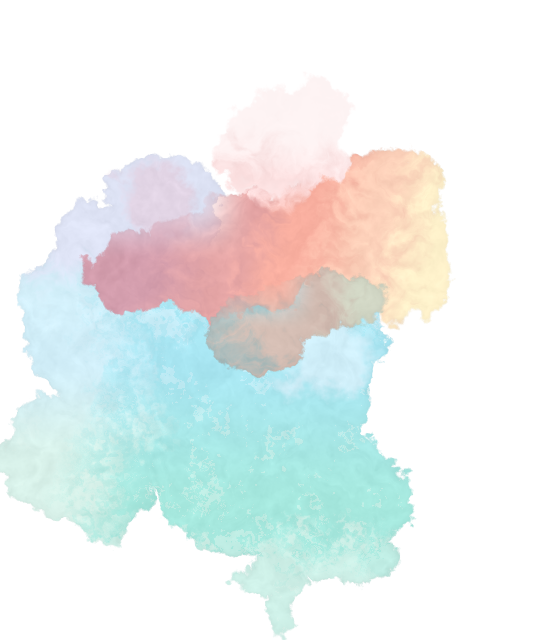
Write a Shadertoy shader that draws this background.

```glsl
// Watercolour washes on white paper: an aqua body, a rose-to-cream band,
// a pale pink cloud and a grey overlap. Each wash is a union of ellipses
// whose outline is frayed by noise, filled with gradients and mottled pigment.

// Lengths are in percent of the canvas height.
const float FRAY_COARSE = 6.5;
const float FRAY_FINE = 2.2;
const float GRAIN = 0.07;
const float RIM_DARKNESS = 0.07;

const vec3 PAPER = vec3(1.0);
const vec3 AQUA_BLUE = vec3(0.66, 0.90, 0.95);
const vec3 AQUA_GREEN = vec3(0.65, 0.91, 0.87);
const vec3 ICE = vec3(0.84, 0.94, 0.98);
const vec3 MINT = vec3(0.87, 0.95, 0.92);
const vec3 LAVENDER = vec3(0.87, 0.89, 0.96);
const vec3 MAUVE = vec3(0.89, 0.80, 0.86);
const vec3 ROSE = vec3(0.83, 0.62, 0.68);
const vec3 RED = vec3(0.90, 0.65, 0.65);
const vec3 CORAL = vec3(0.98, 0.69, 0.63);
const vec3 PEACH = vec3(0.99, 0.82, 0.73);
const vec3 CREAM = vec3(1.0, 0.95, 0.80);
const vec3 BLUSH = vec3(0.99, 0.87, 0.87);
const vec3 PALE_BLUSH = vec3(0.995, 0.955, 0.955);
const vec3 TEAL_GREY = vec3(0.67, 0.74, 0.74);
const vec3 CLAY = vec3(0.83, 0.74, 0.70);
const vec3 SAGE = vec3(0.82, 0.84, 0.77);

float hash(vec2 p) {
    return fract(sin(dot(p, vec2(127.1, 311.7))) * 43758.5453);
}

float noise(vec2 p) {
    vec2 i = floor(p), f = fract(p);
    f = f * f * (3.0 - 2.0 * f);
    return mix(mix(hash(i), hash(i + vec2(1, 0)), f.x),
               mix(hash(i + vec2(0, 1)), hash(i + 1.0), f.x), f.y);
}

float fbm(vec2 p) {
    float sum = 0.0, amp = 0.5;
    for (int i = 0; i < 5; i++) {
        sum += amp * noise(p);
        p = mat2(1.6, 1.2, -1.2, 1.6) * p + 7.3;
        amp *= 0.5;
    }
    return sum / 0.97;
}

// Approximate distance to an ellipse.
float blob(vec2 p, float x, float y, float rx, float ry) {
    return (length((p - vec2(x, y)) / vec2(rx, ry)) - 1.0) * min(rx, ry);
}

// Coverage inside distance d, fading inwards over the given softness.
float wash(float d, float softness) {
    float pixel = 100.0 / iResolution.y;
    return 1.0 - smoothstep(-pixel - softness, 0.5 * pixel, d);
}

// Pigment gathers in a thin darker line at the wet edge.
vec3 rim(vec3 colour, float d) {
    return colour * (1.0 - RIM_DARKNESS * exp(-abs(d) * 2.5));
}

void mainImage(out vec4 fragColor, in vec2 fragCoord) {
    vec2 p = 100.0 * fragCoord / iResolution.y;
    vec2 coarse = vec2(fbm(p * 0.18), fbm(p * 0.18 + 41.0)) - 0.5;
    vec2 fine = vec2(fbm(p * 0.9 + 13.0), fbm(p * 0.9 + 77.0)) - 0.5;
    vec2 q = p + FRAY_COARSE * coarse + FRAY_FINE * fine;
    float mottle = fbm(p * 0.22 + 2.0 * fine + 19.0);
    float blotch = smoothstep(0.46, 0.56, mottle);
    float grain = fbm(p * 0.45 + 5.0 * coarse) - 0.5;
    vec3 col = PAPER;

    // Aqua body with its lavender shoulder
    float d = min(blob(q, 16.3, 49.9, 13.7, 14.3), blob(q, 11.1, 28.6, 10.7, 10.2));
    d = min(d, min(blob(q, 16.3, 22.5, 5.9, 7.2), blob(q, 37.8, 36.2, 20.2, 22.8)));
    d = min(d, min(blob(q, 50.8, 21.9, 13.4, 12.4), blob(q, 42.3, 10.2, 5.9, 4.6)));
    d = min(d, min(blob(q, 43.6, 4.3, 2.0, 4.2), blob(q, 56.6, 13.4, 6.2, 4.9)));
    d = min(d, min(blob(q, 52.1, 44.0, 7.5, 8.5), blob(q, 57.3, 47.9, 3.9, 5.2)));
    d = min(d, min(blob(q, 26.0, 66.8, 9.4, 9.4), blob(q, 17.6, 60.9, 8.9, 8.1)));
    vec3 aqua = mix(AQUA_GREEN, AQUA_BLUE, smoothstep(20.0, 46.0, p.y));
    vec3 pale = mix(MINT, ICE, smoothstep(28.0, 44.0, p.y));
    float left = 1.0 - smoothstep(11.0, 26.0, p.x + 24.0 * (mottle - 0.5) + 0.2 * abs(p.y - 38.0));
    float low = 1.0 - smoothstep(11.0, 17.0, p.y + 22.0 * (mottle - 0.5));
    float shoulder = smoothstep(54.0, 61.0, p.y + 8.0 * grain);
    aqua = mix(aqua, pale, max(0.9 * left, 0.7 * low));
    aqua = mix(aqua, pale, 0.45 * smoothstep(0.61, 0.65, mottle));
    aqua = mix(aqua, ICE, 0.4 * blotch * smoothstep(43.0, 51.0, p.y));
    aqua = mix(aqua, LAVENDER, shoulder);
    float poolD = min(blob(q, 52.0, 44.0, 8.5, 7.0), blob(q, 47.0, 40.0, 5.0, 2.6));
    aqua = mix(aqua, ICE, 0.85 * wash(poolD, 2.5));
    col = mix(col, rim(aqua, d), wash(d, 0.3));

    // Mauve haze and loose flecks
    d = min(blob(q, 25.4, 69.0, 6.2, 7.2), blob(q, 19.0, 72.0, 1.8, 1.2));
    col = mix(col, MAUVE, 0.65 * wash(d, 1.8));

    // Warm band, from rose through coral to cream
    d = min(blob(q, 21.5, 57.3, 7.4, 7.3), blob(q, 32.5, 59.0, 11.7, 9.1));
    d = min(d, min(blob(q, 39.1, 64.2, 9.1, 6.5), blob(q, 43.0, 57.0, 6.5, 6.5)));
    d = min(d, min(blob(q, 52.1, 64.2, 11.1, 9.8), blob(q, 59.9, 68.1, 8.9, 9.8)));
    d = min(d, min(blob(q, 63.2, 60.9, 7.2, 11.1), blob(q, 67.1, 54.4, 3.9, 5.9)));
    float along = p.x - 0.25 * (p.y - 60.0) + 8.0 * grain;
    vec3 warm = mix(ROSE, RED, smoothstep(22.0, 36.0, along));
    warm = mix(warm, CORAL, smoothstep(36.0, 45.0, along));
    warm = mix(warm, PEACH, smoothstep(45.0, 57.0, along));
    warm = mix(warm, CREAM, smoothstep(57.0, 67.0, along));
    float fade = smoothstep(59.0, 69.0, p.y) * (1.0 - smoothstep(31.0, 40.0, p.x));
    col = mix(col, rim(warm, d), wash(d, 0.5) * (1.0 - 0.85 * fade));

    // Grey overlap, dissolving upwards into the warm band
    d = min(blob(q, 40.4, 48.6, 7.2, 6.5), blob(q, 40.4, 44.0, 3.6, 3.1));
    d = min(d, min(blob(q, 53.4, 52.5, 7.2, 4.3), blob(q, 46.9, 51.2, 5.2, 4.6)));
    vec3 grey = mix(TEAL_GREY, CLAY, smoothstep(34.0, 45.0, p.x + 20.0 * grain));
    grey = mix(grey, SAGE, smoothstep(49.0, 57.0, p.x + 8.0 * grain));
    float rise = smoothstep(48.0, 56.0, p.y) * (1.0 - smoothstep(43.0, 50.0, p.x));
    col = mix(col, rim(rim(grey, d), d), wash(d, 0.4) * (1.0 - 0.85 * rise));

    // Pale pink cloud, sinking into the red below
    d = min(blob(q, 44.9, 78.5, 9.4, 8.5), blob(q, 48.8, 81.8, 4.9, 5.5));
    d = min(d, min(blob(q, 39.7, 75.3, 5.9, 6.2), blob(q, 51.4, 75.9, 4.9, 3.9)));
    d = min(d, blob(q, 43.0, 71.4, 5.2, 4.9));
    vec3 cloud = mix(BLUSH, PALE_BLUSH, smoothstep(69.0, 80.0, p.y + 8.0 * grain));
    col = mix(col, cloud, wash(d, 0.6) * smoothstep(65.0, 72.0, p.y + 6.0 * grain));

    // Pigment grain, only where paint lies
    float paint = smoothstep(0.0, 0.15, 1.0 - min(col.r, min(col.g, col.b)));
    col += GRAIN * paint * (grain + 0.5 * fine.x);
    fragColor = vec4(clamp(col, 0.0, 1.0), 1.0);
}
```
